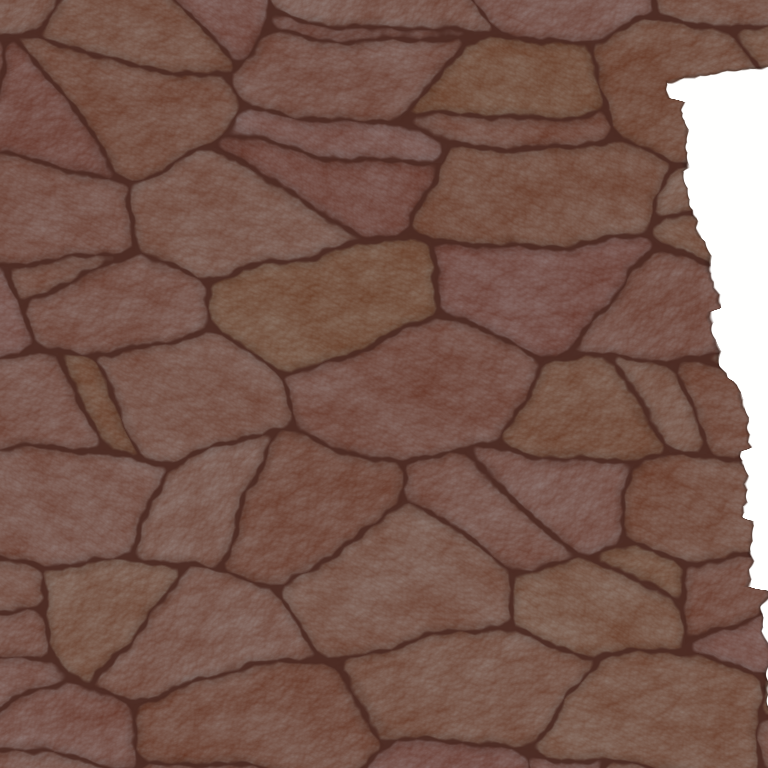
Write a WebGL 2 fragment shader that draws this texture.

```glsl
#version 300 es
precision highp float;

uniform vec2 u_resolution;
out vec4 fragColor;

const vec2 COURSES = vec2(3.9, 7.4); // stones per canvas side

vec2 hash2(vec2 p) {
  p = vec2(dot(p, vec2(127.1, 311.7)), dot(p, vec2(269.5, 183.3)));
  return fract(sin(p) * 43758.55);
}

// Distance to the nearest scattered point
float cellular(vec2 p) {
  vec2 cell = floor(p), f = fract(p);
  float nearest = 4.0;
  for (int y = -1; y <= 1; y++)
    for (int x = -1; x <= 1; x++) {
      vec2 o = vec2(x, y);
      vec2 d = o + hash2(cell + o) - f;
      nearest = min(nearest, dot(d, d));
    }
  return sqrt(nearest);
}

// Pitted rock height, centred on zero
float rockHeight(vec2 p) {
  float sum = 0.0, amp = 0.45;
  for (int i = 0; i < 5; i++) {
    sum += amp * (0.46 - cellular(p));
    p = mat2(1.6, 1.2, -1.2, 1.6) * p + 7.3;
    amp *= 0.76;
  }
  return sum;
}

float smoothMin(float a, float b, float k) {
  float h = max(k - abs(a - b), 0.0) / k;
  return min(a, b) - h * h * k * 0.25;
}

// Stone centre in course space; alternate courses are shifted
vec2 stoneCentre(vec2 cell) {
  vec2 jitter = (hash2(cell) - 0.5) * vec2(0.75, 0.6);
  return cell + 0.5 + jitter + vec2(0.5 * mod(cell.y, 2.0), 0.0);
}

// Returns the distance to the joint and the stone id
vec3 stones(vec2 uv) {
  vec2 p = uv * COURSES, base = floor(p), home = base, centre = p;
  float best = 100.0;
  for (int y = -2; y <= 2; y++)
    for (int x = -2; x <= 2; x++) {
      vec2 cell = base + vec2(x, y), c = stoneCentre(cell);
      float d = dot(c - p, c - p);
      if (d < best) { best = d; home = cell; centre = c; }
    }
  float edge = 1.0;
  for (int y = -2; y <= 2; y++)
    for (int x = -2; x <= 2; x++) {
      vec2 cell = home + vec2(x, y);
      if (cell == home) continue;
      vec2 c = stoneCentre(cell), across = c - centre;
      float d = dot(0.5 * (c + centre) - p, across) / length(across * COURSES);
      edge = smoothMin(edge, d, 0.013);
    }
  // Some stones are broken in two
  vec2 h = hash2(home + 31.7);
  if (h.x > 0.56) {
    float angle = 1.57 + (h.y - 0.5) * 2.4;
    float side = dot((p - centre) / COURSES, vec2(cos(angle), sin(angle))) + (h.x - 0.78) * 0.12;
    edge = smoothMin(edge, abs(side), 0.013);
    home += 50.0 * step(0.0, side);
  }
  return vec3(edge, home);
}

// Positive outside the ragged right end of the wall
float outsideWall(vec2 uv, float rough) {
  float band = uv.y * 11.0 + 0.4, row = floor(band);
  float ledge = mix(hash2(vec2(row, 4.0)).x, hash2(vec2(row + 1.0, 4.0)).x, smoothstep(0.93, 1.0, fract(band)));
  float border = 0.987 - 0.09 * smoothstep(0.4, 0.78, uv.y) + 0.045 * (ledge - 0.5) + rough;
  float top = 0.908 + 0.15 * (uv.x - 0.95) + rough * 0.5;
  return min(uv.x - border, min(top - uv.y, uv.y - 0.075 - rough));
}

void main() {
  vec2 uv = gl_FragCoord.xy / u_resolution;
  float pixel = 1.0 / u_resolution.y;

  // Wavy, chipped joints
  vec2 wave = 0.006 * sin(uv.yx * vec2(19.0, 23.0) + vec2(1.0, 4.0))
            + 0.0025 * sin(uv.yx * vec2(61.0, 53.0) + uv.xy * 37.0)
            + 0.001 * sin(uv.yx * vec2(170.0, 149.0) + uv.xy * 90.0);
  float chips = cellular(uv * 55.0) - 0.45;
  vec3 stone = stones(uv + wave);
  float edge = stone.x + 0.004 * chips;
  vec2 trait = hash2(stone.yz + 9.1), tint = hash2(stone.yz + 77.3);

  // Rock face, turned differently on each stone and lit from the upper left
  float turn = (trait.x - 0.5) * 1.2;
  mat2 grain = mat2(cos(turn), sin(turn), -sin(turn), cos(turn));
  vec2 face = grain * uv, light = grain * vec2(-0.002, 0.0035);
  vec2 scale = vec2(12.0, 18.0);
  float height = rockHeight(face * scale + trait * 40.0);
  float relief = height - rockHeight((face + light) * scale + trait * 40.0);
  float tone = 0.47 + 0.85 * height + 0.75 * relief + 0.28 * (tint.x - 0.5);
  tone += 0.08 * sin(uv.x * 17.0 + 3.0 * sin(uv.y * 13.0));
  vec3 color = mix(vec3(0.42, 0.255, 0.195), vec3(0.52, 0.42, 0.385), clamp(tone, -0.25, 1.15));
  color += (tint.y - 0.5) * vec3(0.0, 0.012, -0.03);

  // Shaded rims and dark gaps
  color *= mix(0.87, 1.0, smoothstep(0.0, 0.016, edge));
  float gap = 0.0012 + 0.0018 * cellular(uv * 9.0);
  float joint = 1.0 - smoothstep(gap - pixel, gap + 0.0015 + pixel, edge);
  color = mix(color, vec3(0.29, 0.16, 0.13), 0.9 * joint);

  // Open background with a thin dark outline
  float outside = outsideWall(uv, 0.008 * chips + wave.x);
  color *= mix(0.75, 1.0, smoothstep(0.0, 0.005, -outside));
  color = mix(color, vec3(1.0, 1.0, 0.995), smoothstep(-pixel, pixel, outside));
  fragColor = vec4(color, 1.0);
}
```
